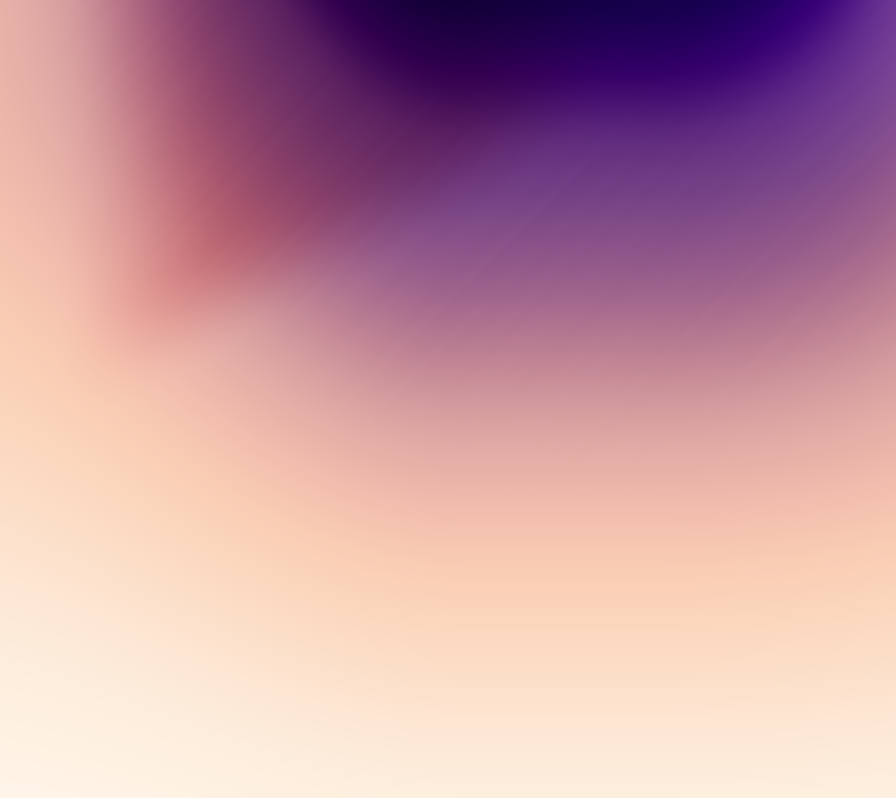
A Shadertoy shader for this background:

```glsl
const float STOP_GAP = 0.0875;                 // ramp spacing, in canvas heights
const int LAST_STOP = 13;
const vec3 RAMP[14] = vec3[14](
    vec3(0.080, 0.000, 0.290), vec3(0.200, 0.000, 0.400),
    vec3(0.375, 0.170, 0.490), vec3(0.480, 0.275, 0.525),
    vec3(0.600, 0.370, 0.545), vec3(0.730, 0.495, 0.575),
    vec3(0.845, 0.627, 0.627), vec3(0.925, 0.714, 0.667),
    vec3(0.972, 0.790, 0.700), vec3(0.984, 0.843, 0.745),
    vec3(0.990, 0.886, 0.804), vec3(0.992, 0.922, 0.855),
    vec3(0.996, 0.945, 0.886), vec3(1.000, 0.960, 0.915));

const float LEFT_LIFT = 0.62;
const float LEFT_DECAY = 0.627;
const vec2 LEFT_SPAN = vec2(-0.08, 0.52);
const float RIGHT_LIFT = 0.204;
const float RIGHT_DECAY = 0.364;
const float CORE_X = 0.73;

const vec2 CREASE_POINT = vec2(0.52, 0.204);
const vec2 CREASE_NORMAL = vec2(-0.51, -0.86);
const vec3 PLUM_TINT = vec3(0.94, 0.73, 0.76);
const vec3 VIOLET_TINT = vec3(1.03, 1.03, 1.14);

const float STREAK_DENSITY = 75.0;
const float STREAK_STRENGTH = 0.008;

vec3 stopColor(int i) {
    return RAMP[clamp(i, 0, LAST_STOP)];
}

// Catmull-Rom blend through the colour stops
vec3 rampColor(float level) {
    float s = clamp(level / STOP_GAP, 0.0, float(LAST_STOP));
    int i = int(floor(s));
    float t = fract(s);
    vec3 a = stopColor(i - 1), b = stopColor(i);
    vec3 c = stopColor(i + 1), d = stopColor(i + 2);
    return b + 0.5 * t * (c - a + t * (2.0 * a - 5.0 * b + 4.0 * c - d
        + t * (3.0 * (b - c) + d - a)));
}

float hash(float n) {
    n = fract(n * 0.1031);
    n *= n + 33.33;
    return fract(n * (n + n));
}

float valueNoise(float x) {
    float cell = floor(x);
    return mix(hash(cell), hash(cell + 1.0), smoothstep(0.0, 1.0, x - cell));
}

// Brightness level: depth below the top edge, lifted toward both sides
float glowLevel(vec2 p) {
    float left = 1.0 - smoothstep(LEFT_SPAN.x, LEFT_SPAN.y, p.x);
    float right = max(p.x - CORE_X, 0.0) / (1.0 - CORE_X);
    return p.y + LEFT_LIFT * left * exp(-p.y / LEFT_DECAY)
        + RIGHT_LIFT * right * right * exp(-p.y / RIGHT_DECAY);
}

void mainImage(out vec4 fragColor, in vec2 fragCoord) {
    vec2 uv = fragCoord / iResolution.xy;
    vec2 p = vec2(uv.x, 1.0 - uv.y);           // y is depth from the top
    float level = glowLevel(p);
    vec3 color = rampColor(level);

    // Plum shade above the diagonal crease
    float crease = smoothstep(-0.07, 0.06, dot(p - CREASE_POINT, CREASE_NORMAL));
    float plum = crease * smoothstep(0.06, 0.26, p.x)
        * (1.0 - smoothstep(0.50, 0.72, p.x));
    color *= mix(vec3(1.0), PLUM_TINT, plum);

    // Violet light in the upper right
    float violet = smoothstep(0.70, 0.92, p.x) * (1.0 - smoothstep(0.0, 0.3, p.y));
    color *= mix(vec3(1.0), VIOLET_TINT, violet);

    // Faint diagonal streaks in the middle tones
    float across = p.x * iResolution.x / iResolution.y + p.y;
    float midtone = smoothstep(0.08, 0.22, level) * (1.0 - smoothstep(0.40, 0.65, level));
    color += STREAK_STRENGTH * midtone * (valueNoise(across * STREAK_DENSITY) - 0.5);

    fragColor = vec4(clamp(color, 0.0, 1.0), 1.0);
}
```
